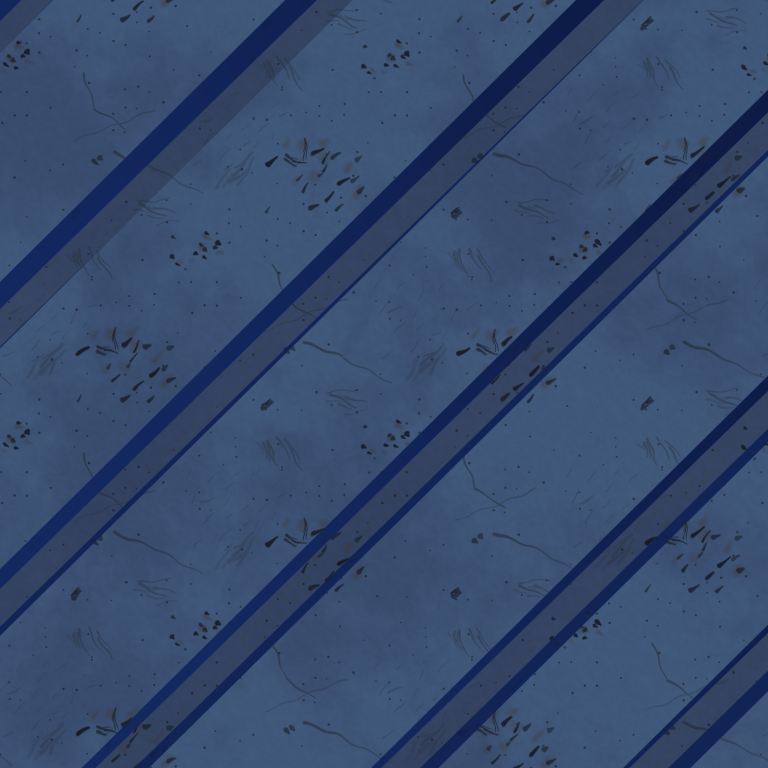
A Shadertoy shader for this pattern:

```glsl
// Weathered blue metal panels split by diagonal bevelled grooves seen in slight parallax:
// each groove is a dull floor between two walls whose widths trade off across the canvas.
// Scratches, cracks and rust come from stroke loops repeated on a 45 degree lattice.

vec2 hash2(vec2 p) {
    vec3 q = fract(vec3(p.xyx) * vec3(.1031, .103, .0973));
    q += dot(q, q.yzx + 33.33);
    return fract((q.xx + q.yz) * q.zy);
}

// Offset to the nearest copy on the diagonal wear lattice
vec2 wrapLattice(vec2 d) {
    vec2 t = vec2(d.x - d.y, d.x + d.y) / .495;
    t -= round(t);
    return .2475 * vec2(t.x + t.y, t.y - t.x);
}

float stroke(vec2 p, vec2 a, vec2 b, float width, float soft) {
    vec2 ab = b - a;
    float h = clamp(dot(p - a, ab) / dot(ab, ab), 0., 1.);
    float w = width * (1. - .6 * h);
    return 1. - smoothstep(w - soft, w + soft, length(p - a - h * ab));
}

// Random strokes of one main direction around a centre
float scatter(vec2 p, vec2 centre, vec2 spread, float angle, float len, float width, int count, float soft) {
    vec2 d = wrapLattice(p - centre);
    float mask = 0.;
    for (int i = 0; i < count; i++) {
        vec2 r = hash2(vec2(float(i) * 7.3 + 1., float(count) * 3.1));
        vec2 v = hash2(vec2(float(i) * 3.7 + 9., float(count) * 5.7));
        vec2 a = (r - .5) * spread;
        float turn = angle + (v.x - .5) * .7;
        vec2 b = a + len * (.3 + v.y) * vec2(cos(turn), sin(turn));
        mask = max(mask, stroke(d, a, b, width * (.4 + v.x), soft) * (.45 + .55 * v.y));
    }
    return mask;
}

// Nearest-point distance and the random value of that point
vec2 cellular(vec2 p) {
    vec2 best = vec2(9., 0.);
    for (int j = -1; j <= 1; j++)
    for (int i = -1; i <= 1; i++) {
        vec2 id = floor(p) + vec2(i, j);
        vec2 r = hash2(id + 40.);
        float d = length(id + r - p);
        if (d < best.x) best = vec2(d, r.x);
    }
    return best;
}

float clouds(vec2 p) {
    float sum = 0., amp = .5;
    for (int i = 0; i < 5; i++) {
        p = mat2(.8, .6, -.6, .8) * p * 1.75 + 1.3;
        sum += amp * sin(p.x + 1.4 * sin(p.y * .9)) * cos(p.y + sin(p.x * .7));
        amp *= .62;
    }
    return sum;
}

void mainImage(out vec4 fragColor, in vec2 fragCoord) {
    vec2 p = fragCoord / iResolution.xy;
    p.y = 1. - p.y;
    float px = 1. / min(iResolution.x, iResolution.y);
    float across = p.x + p.y, along = p.x - p.y;

    // Grooves: upper wall, floor, lower wall
    float wall = 0., ground = 0., lower = 0.;
    float s = across - .006 * along, e = 1.2 * px;
    for (int i = 0; i < 6; i++) {
        float k = float(i);
        float start = .026 + .392 * k - .0052 * k * k - .0436 + (i == 4 ? .019 : 0.);
        float end = start + .0872;
        float floorStart = start + .0456 - .0072 * k + .0066 * along;
        float floorEnd = min(floorStart + .0495, end);
        float a = smoothstep(-e, e, s - start), b = smoothstep(-e, e, s - floorStart);
        float c = smoothstep(-e, e, s - floorEnd), d = smoothstep(-e, e, s - end);
        wall += a - b;
        ground += b - c;
        lower += c - d;
    }

    // Painted surfaces with cloudy tint and fine mottling
    float tint = clouds(p * 5.) + .25 * clouds(p * 31.);
    float mottle = cellular(p * 95. + clouds(p * 40.)).x - .5;
    vec3 col = mix(vec3(.222, .298, .432), vec3(.25, .345, .478), smoothstep(-.65, .45, tint));
    col = mix(col, vec3(.202, .262, .378) + .012 * tint, ground);
    col *= 1. + .05 * mottle;
    vec3 upperBlue = mix(vec3(.075, .155, .37), vec3(.05, .105, .27), smoothstep(-.5, .9, along + .3 * (across - 1.)));
    col = mix(col, upperBlue, wall);
    col = mix(col, vec3(.07, .14, .335), lower);
    float exposed = 1. - .75 * clamp(wall + lower, 0., 1.);

    // Faint hatching and smears
    vec2 q = p + .0015 * vec2(sin(p.y * 190.), sin(p.x * 170. + 2.));
    float soft = px;
    float smear = .5 * scatter(q, vec2(.6, .33), vec2(.05, .015), 1.1, .028, .0014, 10, soft);
    smear = max(smear, .4 * scatter(q, vec2(.56, .417), vec2(.15, .11), -.7, .018, .001, 26, soft));
    smear = max(smear, .5 * scatter(q, vec2(.44, .527), vec2(.045, .035), .1, .032, .0013, 7, soft));
    smear = max(smear, .4 * scatter(q, vec2(.545, .485), vec2(.03, .02), -.7, .03, .003, 5, 2. * soft));
    col = mix(col, vec3(.15, .17, .21), smear * exposed);

    // Long cracks
    vec2 c = wrapLattice(q - vec2(.658, .662));
    float crack = stroke(c, vec2(-.055, -.07), vec2(-.038, -.025), .0012, soft);
    crack = max(crack, stroke(c, vec2(-.038, -.025), vec2(0.), .0012, soft));
    crack = max(crack, .6 * stroke(c, vec2(.04, -.025), vec2(-.065, .016), .001, soft));
    crack = max(crack, stroke(c, vec2(-.014, .032), vec2(.035, .05), .0022, soft));
    crack = max(crack, .8 * stroke(c, vec2(.03, .048), vec2(.1, .085), .0012, soft));
    col = mix(col, vec3(.14, .16, .2), .6 * crack * exposed);

    // Rust halos, then dark chips and a small star fracture
    float rust = scatter(q, vec2(.665, .475), vec2(.11, .09), -.7, .012, .006, 9, .004);
    rust = max(rust, scatter(q, vec2(.755, .325), vec2(.05, .04), .6, .005, .005, 5, .003));
    col = mix(col, vec3(.24, .2, .17), .45 * rust * exposed);
    float chips = scatter(q, vec2(.655, .478), vec2(.12, .09), -.8, .013, .0026, 17, soft);
    chips = max(chips, scatter(q, vec2(.735, .326), vec2(.09, .05), .5, .003, .0032, 11, soft));
    chips = max(chips, scatter(q, vec2(.625, .455), vec2(.012), .5, .02, .0024, 4, soft));
    chips = max(chips, scatter(q, vec2(.635, .43), vec2(.02, .03), 1.7, .025, .001, 3, soft));
    chips = max(chips, scatter(q, vec2(.622, .702), vec2(.014, .006), .5, .008, .003, 2, soft));
    chips = max(chips, scatter(q, vec2(.593, .28), vec2(.008), -.6, .008, .0028, 6, soft));

    // Sparse pits from cellular points on the same lattice
    vec2 pit = cellular(wrapLattice(p - .1) * 62.);
    float pitSize = .13 * step(.8, pit.y) * (pit.y - .6) * 2.;
    chips = max(chips, .6 * (1. - smoothstep(pitSize - .06, pitSize + .06, pit.x)) * step(.8, pit.y));
    col = mix(col, vec3(.06, .065, .085), .85 * chips * exposed);

    fragColor = vec4(col, 1.);
}
```
